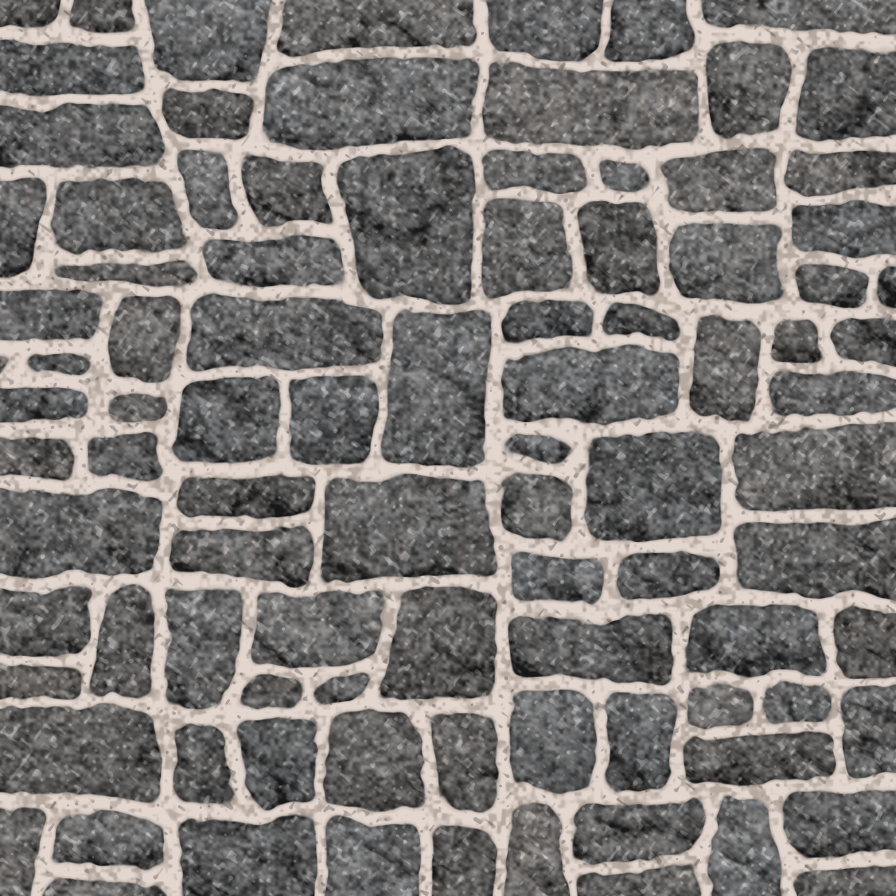
A three.js fragment shader for this texture:

```glsl
varying vec2 vUv;

const vec3 MORTAR_LIGHT = vec3(0.89, 0.84, 0.81);
const vec3 MORTAR_DARK = vec3(0.71, 0.66, 0.62);
const vec3 STONE_WARM = vec3(1.04, 1.0, 0.97);
const vec3 STONE_COOL = vec3(0.98, 1.0, 1.02);
const float STONE_TONE = 0.385;
const float TONE_SPREAD = 0.08;
const float MIN_AREA = 0.010;     // stones below this are never split
const float MAX_AREA = 0.034;     // stones above this are always split
const float JOINT = 0.0070;       // half width of the mortar joints
const float ROUNDING = 0.018;
const float EDGE_BLUR = 0.0013;
const float RELIEF_STRENGTH = 0.75;
const float SEED = 17.0;
const mat2 TURN = mat2(0.8, 0.6, -0.6, 0.8);

float hash(vec2 p) {
  vec3 q = fract(p.xyx * 0.1031);
  q += dot(q, q.yzx + 33.33);
  return fract((q.x + q.y) * q.z);
}

float noise(vec2 p) {
  vec2 i = floor(p), f = fract(p);
  f = f * f * (3.0 - 2.0 * f);
  return mix(mix(hash(i), hash(i + vec2(1.0, 0.0)), f.x),
             mix(hash(i + vec2(0.0, 1.0)), hash(i + 1.0), f.x), f.y);
}

vec2 wobble(vec2 p, float scale) {
  return vec2(noise(p * scale + 31.0), noise(p * scale + 87.0)) - 0.5;
}

float smoothMin(float a, float b, float k) {
  float h = max(k - abs(a - b), 0.0) / k;
  return min(a, b) - 0.25 * k * h * h;
}

struct Stone {
  float edge;   // distance to the nearest joint centre
  float id;
  vec2 local;   // position within the stone, about -0.5 to 0.5
};

// Splits the wall again and again along slightly tilted joints
Stone layStones(vec2 p) {
  vec2 low = vec2(-0.03), high = vec2(1.03);
  float edge = 1.0, id = 1.0;
  for (int i = 0; i < 9; i++) {
    vec2 size = high - low, centre = 0.5 * (low + high);
    float limit = mix(MIN_AREA, MAX_AREA, hash(vec2(id, SEED)));
    if (size.x * size.y < limit && size.x < 3.2 * size.y) break;
    bool upright = size.x > 1.5 * size.y;
    vec2 cut = mix(low, high, mix(0.32, 0.68, hash(vec2(id, SEED + 1.0))));
    float tilt = (hash(vec2(id, SEED + 2.0)) - 0.5) * (upright ? 0.4 : 0.08);
    float side = upright ? p.x - cut.x - tilt * (p.y - centre.y)
                         : p.y - cut.y - tilt * (p.x - centre.x);
    edge = smoothMin(edge, abs(side), ROUNDING);
    if (upright) {
      if (side > 0.0) low.x = cut.x; else high.x = cut.x;
    } else {
      if (side > 0.0) low.y = cut.y; else high.y = cut.y;
    }
    id = 2.0 * id + step(0.0, side);
  }
  return Stone(edge, id, (p - 0.5 * (low + high)) / (high - low));
}

// Ridged noise for the broken rock face
float relief(vec2 p) {
  float height = 0.0, weight = 0.5;
  for (int i = 0; i < 5; i++) {
    height += weight * abs(2.0 * noise(p) - 1.0);
    p = TURN * p * 2.1 + 5.3;
    weight *= 0.52;
  }
  return height;
}

vec3 stoneColor(vec2 p, Stone stone, float inset) {
  float chance = hash(vec2(stone.id, SEED + 3.0));
  vec2 face = TURN * p * vec2(9.0, 16.0) + stone.id * 3.17;
  vec2 towardLight = TURN * vec2(-0.001, 0.0035) * vec2(9.0, 16.0);
  float height = relief(face);
  float slope = height - relief(face + towardLight);
  float crevice = 1.0 - smoothstep(0.12, 0.30, height);
  float tone = STONE_TONE + TONE_SPREAD * (chance - 0.5);
  tone += RELIEF_STRENGTH * slope + 0.06 * stone.local.y;
  tone -= crevice * mix(0.16, 0.06, smoothstep(-0.4, 0.4, stone.local.y));
  tone -= 0.07 * (1.0 - smoothstep(0.0, 0.009, inset));
  // Mineral grain and pale crystals
  tone += 0.22 * (noise(p * 230.0) - 0.5) + 0.18 * (noise(TURN * p * 120.0) - 0.5);
  tone += 0.17 * smoothstep(0.70, 0.92, noise(TURN * p * 175.0 + 9.0));
  float hue = 0.6 * hash(vec2(stone.id, SEED + 4.0)) + 0.4 * noise(p * 60.0);
  return max(tone, 0.09) * mix(STONE_COOL, STONE_WARM, hue);
}

vec3 mortarColor(vec2 p, float inset) {
  float sand = 0.45 * noise(p * 210.0) + 0.35 * noise(TURN * p * 95.0) + 0.2 * noise(p * 30.0);
  vec3 color = mix(MORTAR_DARK, MORTAR_LIGHT, smoothstep(0.22, 0.55, sand));
  float pit = smoothstep(0.80, 0.95, noise(TURN * p * 150.0 + 40.0));
  color *= 1.0 - 0.25 * pit;
  return color * mix(0.88, 1.0, smoothstep(0.0, 0.004, -inset));
}

void main() {
  vec2 p = vUv;
  vec2 rough = 0.022 * wobble(p, 6.0) + 0.011 * wobble(p, 24.0) + 0.005 * wobble(p, 80.0);
  Stone stone = layStones(p + rough);
  float inset = stone.edge - JOINT * mix(0.7, 1.4, noise(p * 9.0 + 3.0));
  float mask = smoothstep(-EDGE_BLUR, EDGE_BLUR, inset);
  vec3 color = mix(mortarColor(p, inset), stoneColor(p, stone, inset), mask);
  gl_FragColor = vec4(color, 1.0);
}
```
